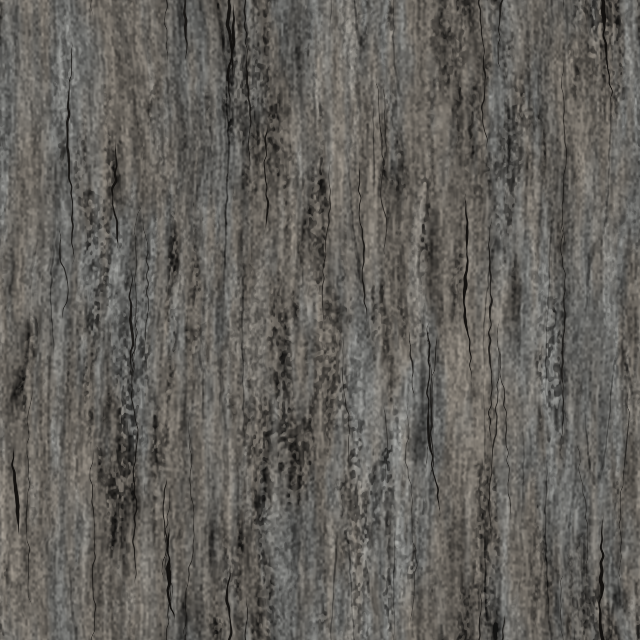
A WebGL 1 fragment shader for this texture:

```glsl
precision highp float;
uniform vec2 u_resolution;

const float BASE_TONE = 0.405;
const vec3 WARM_TINT = vec3(1.05, 1.0, 0.93);
const vec3 COOL_TINT = vec3(0.995, 1.0, 0.98);
const vec3 CRACK_COLOR = vec3(0.06, 0.053, 0.046);
const int CRACK_COUNT = 44;

float hash(vec2 p) {
  vec3 q = fract(p.xyx * 0.1031);
  q += dot(q, q.yzx + 33.33);
  return fract((q.x + q.y) * q.z);
}

// One column of smooth values along y, wrapping after freq.y cells.
// Every column gets its own offset so cell ends never line up.
float column(float c, float y, vec2 freq, float seed) {
  c = mod(c, freq.x);
  y = y * freq.y + 7.0 * hash(vec2(c, seed + 5.0));
  float row = floor(y);
  float a = hash(vec2(c, mod(row, freq.y)) + seed * 19.0);
  float b = hash(vec2(c, mod(row + 1.0, freq.y)) + seed * 19.0);
  return mix(a, b, smoothstep(0.0, 1.0, y - row));
}

// Tiling noise with freq cells across the canvas, mean 0.5
float noise(vec2 uv, vec2 freq, float seed) {
  float x = uv.x * freq.x;
  float c = floor(x);
  return mix(column(c, uv.y, freq, seed),
             column(c + 1.0, uv.y, freq, seed),
             smoothstep(0.0, 1.0, x - c));
}

float signedNoise(vec2 uv, vec2 freq, float seed) {
  return noise(uv, freq, seed) - 0.5;
}

// Ragged patches stretched along the grain
float patches(vec2 uv, float low, float high, float seed) {
  float shape = 0.4 * noise(uv, vec2(20.0, 3.0), seed)
              + 0.35 * noise(uv, vec2(56.0, 8.0), seed + 1.0)
              + 0.25 * noise(uv, vec2(150.0, 30.0), seed + 2.0);
  return smoothstep(low, high, shape);
}

float wrapOffset(float d) {
  return fract(d + 0.5) - 0.5;
}

// x: crack coverage, y: shaded shoulder, z: pale lip
vec3 crack(vec2 uv, float id, float pixel) {
  vec2 center = vec2(hash(vec2(id, 3.0)), hash(vec2(id, 11.0)));
  float size = hash(vec2(id, 23.0));
  float reach = mix(0.05, 0.19, hash(vec2(id, 31.0)));
  float along = wrapOffset(uv.y - center.y) / reach;
  float taper = max(0.0, 1.0 - along * along);
  float path = 0.022 * (column(id, uv.y, vec2(64.0, 5.0), 41.0) - 0.5)
             + 0.009 * (column(id, uv.y, vec2(64.0, 19.0), 42.0) - 0.5)
             + 0.004 * (column(id, uv.y, vec2(64.0, 80.0), 43.0) - 0.5);
  float across = wrapOffset(uv.x - center.x - path);
  float ragged = 0.2 + 1.3 * column(id, uv.y, vec2(64.0, 37.0), 44.0);
  float width = mix(0.0005, 0.003, size * size * size) * taper * ragged;
  float edge = abs(across) - width;
  float present = smoothstep(0.0, 0.3, taper);
  float cover = (1.0 - smoothstep(-0.5 * pixel, 0.8 * pixel, edge)) * present;
  float shoulder = exp(-abs(across) / 0.005) * taper;
  float lip = exp(-abs(across - width - 0.004) / 0.0025) * taper * size;
  return vec3(cover * mix(0.5, 1.0, size), shoulder, lip);
}

void main() {
  vec2 uv = gl_FragCoord.xy / u_resolution;
  float pixel = 1.0 / u_resolution.x;

  // Gently wavy grain with slightly frayed fibres
  vec2 grain = uv;
  grain.x += 0.025 * signedNoise(uv, vec2(5.0, 3.0), 1.0)
           + 0.005 * signedNoise(uv, vec2(17.0, 11.0), 2.0)
           + 0.003 * signedNoise(uv, vec2(60.0, 70.0), 22.0);

  // Layered fibres, broad to fine, then surface grit
  float tone = BASE_TONE;
  tone += 0.07 * signedNoise(grain, vec2(14.0, 2.0), 3.0);
  tone += 0.10 * signedNoise(grain, vec2(44.0, 4.0), 4.0);
  tone += 0.12 * signedNoise(grain, vec2(116.0, 8.0), 5.0);
  tone += 0.15 * signedNoise(grain, vec2(240.0, 24.0), 6.0);
  tone += 0.17 * signedNoise(grain, vec2(256.0, 190.0), 7.0);

  // Dark crumbled wood and pale weathered flakes
  float speckle = 0.65 * noise(grain, vec2(250.0, 150.0), 8.0)
                + 0.35 * noise(grain, vec2(130.0, 40.0), 9.0);
  float decay = patches(grain, 0.5, 0.72, 10.0);
  float flake = patches(grain, 0.52, 0.74, 14.0);
  tone -= decay * (0.02 + 0.15 * smoothstep(0.36, 0.62, speckle));
  tone += flake * (0.01 + 0.08 * smoothstep(0.36, 0.6, 1.0 - speckle));

  // Hairline fissures follow contours of the grain
  float contour = abs(signedNoise(grain, vec2(30.0, 3.0), 18.0));
  float fissure = 1.0 - smoothstep(0.01, 0.05, contour);
  tone -= 0.13 * fissure * smoothstep(0.4, 0.75, noise(grain, vec2(34.0, 8.0), 19.0));

  // Long open cracks
  float opening = 0.0;
  for (int i = 0; i < CRACK_COUNT; i++) {
    vec3 split = crack(uv, float(i), pixel);
    opening = max(opening, split.x);
    tone += 0.035 * split.z - 0.035 * split.y;
  }

  // Faint warm and cool stains
  float stain = 0.6 * noise(grain, vec2(18.0, 3.0), 20.0)
              + 0.4 * noise(grain, vec2(70.0, 12.0), 21.0);
  float warmth = clamp(smoothstep(0.2, 0.7, stain) + 0.3 * (decay - flake), 0.0, 1.0);
  vec3 wood = max(tone, 0.07) * mix(COOL_TINT, WARM_TINT, warmth);
  gl_FragColor = vec4(mix(wood, CRACK_COLOR, opening), 1.0);
}
```
